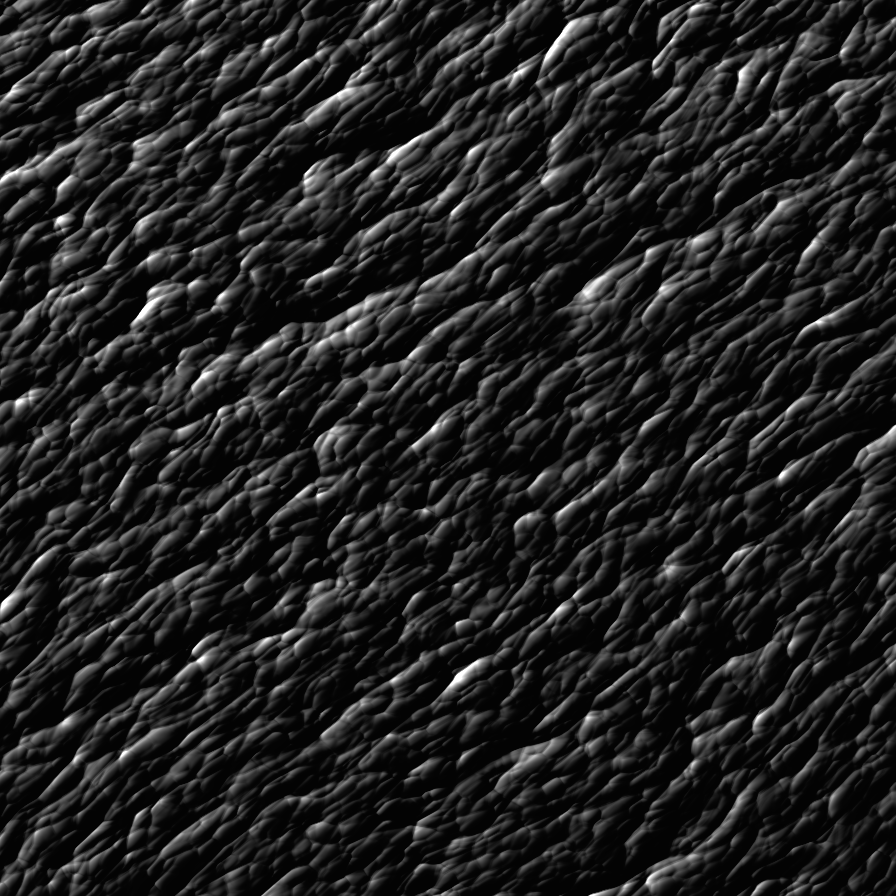
Write a WebGL 1 fragment shader that draws this texture.

```glsl
precision highp float;
// Black grained leather lit from the upper left. Layers of stretched,
// soft-edged cells act as flat-topped plates that steepen towards their
// creases; the summed slopes towards the light set the grey.

uniform vec2 u_resolution;

const vec2 LIGHT_DIR = vec2(-0.26, 0.96); // along and across the wrinkles
const vec3 LEATHER_TINT = vec3(1.0, 1.0, 1.0);

vec2 hash2(vec2 cell, float seed) {
  vec2 k = vec2(dot(cell, vec2(127.1, 311.7)), dot(cell, vec2(269.5, 183.3)));
  return fract(sin(k + seed * 17.3) * 43758.545);
}

vec2 rotate(vec2 p, float angle) {
  float c = cos(angle);
  float s = sin(angle);
  return vec2(c * p.x + s * p.y, c * p.y - s * p.x);
}

// Layered sines that gently bend the wrinkles and break up the cell grid.
vec2 warp(vec2 p) {
  p += 0.010 * sin(p.yx * vec2(9.0, 7.0) + p * 4.0 + vec2(0.7, 2.1));
  p += 0.002 * sin(p.yx * vec2(41.0, 47.0) + p * 19.0 + vec2(4.2, 1.3));
  p += 0.001 * sin(p.yx * vec2(113.0, 97.0) - p * 59.0 + vec2(2.6, 5.4));
  return p;
}

// Blended offset from nearby cell centres: the slope of a field of domes.
// A larger crispness makes narrower creases between the domes.
vec2 domeSlope(vec2 q, float crispness, float seed) {
  vec2 base = floor(q);
  vec2 slope = vec2(0.0);
  float total = 1e-12;
  for (int j = -1; j <= 1; j++) {
    for (int i = -1; i <= 1; i++) {
      vec2 cell = base + vec2(float(i), float(j));
      vec2 offset = q - cell - 0.04 - 0.92 * hash2(cell, seed);
      float weight = exp(-crispness * dot(offset, offset));
      slope += weight * offset;
      total += weight;
    }
  }
  return slope / total;
}

// Slope towards the light of one layer of wrinkles; plate centres are
// flattened so that the brightness gathers in thin rims along the creases.
float wrinkles(vec2 p, float angle, vec2 density, float crispness, float seed) {
  vec2 q = rotate(p, angle) * density;
  vec2 slope = domeSlope(q, crispness, seed);
  return 2.2 * length(slope) * dot(slope, LIGHT_DIR);
}

// Black shadows with a soft toe, then a nearly linear rise.
float softToe(float x) {
  return 0.5 * (x + sqrt(x * x + 0.002));
}

void main() {
  vec2 uv = gl_FragCoord.xy / u_resolution;
  vec2 p = warp(gl_FragCoord.xy / u_resolution.y);

  // Long folds, two crossing sets of wrinkles, then short grain.
  float relief = 1.0 * wrinkles(p, 0.40, vec2(5.0, 13.0), 34.0, 1.0);
  relief += 1.8 * wrinkles(p, 0.48, vec2(13.0, 27.0), 26.0, 2.0);
  relief += 2.1 * wrinkles(p, 0.76, vec2(19.0, 42.0), 20.0, 3.0);
  relief += 1.5 * wrinkles(p, 0.52, vec2(33.0, 60.0), 15.0, 4.0);
  relief += 1.5 * wrinkles(p, 0.68, vec2(48.0, 76.0), 13.0, 5.0);

  // The light falls off from the upper left to the lower right.
  float falloff = dot(uv - 0.5, vec2(-0.5, 0.75));
  float shade = 0.044 + 0.11 * falloff + 0.19 * (1.0 + 0.25 * falloff) * relief;

  float grey = 0.010 + softToe(shade);
  grey += 0.3 * max(grey - 0.46, 0.0); // glints on the steepest ridges

  gl_FragColor = vec4(clamp(grey, 0.0, 1.0) * LEATHER_TINT, 1.0);
}
```
